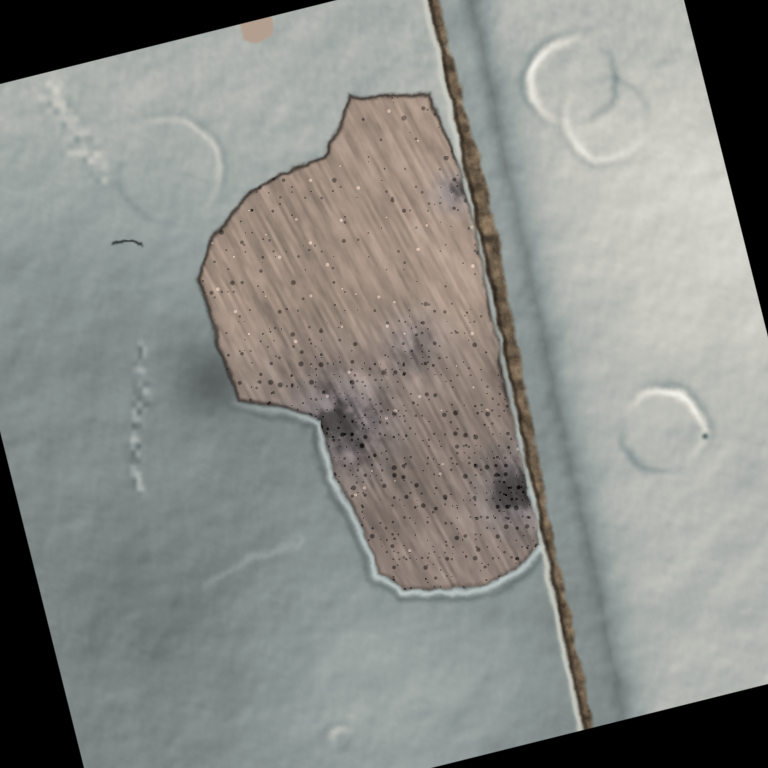
Reproduce this texture procedurally as a WebGL 2 fragment shader.

```glsl
#version 300 es
precision highp float;
// Tilted square of grey-green painted metal: a torn hole in the paint bares brown,
// speckled wood beside a long shaded groove. Built from a polygon distance, soft
// blobs, embossed blisters and value noise, laid over black.
uniform vec2 u_resolution;
out vec4 outColor;

float hash(vec2 p) { return fract(sin(dot(p, vec2(127.1, 311.7))) * 43758.5); }

float noise(vec2 p) {
  vec2 i = floor(p), f = fract(p);
  f = f * f * (3.0 - 2.0 * f);
  return mix(mix(hash(i), hash(i + vec2(1, 0)), f.x),
             mix(hash(i + vec2(0, 1)), hash(i + vec2(1, 1)), f.x), f.y);
}

float fbm(vec2 p) {
  float sum = 0.0, amp = 0.5;
  for (int i = 0; i < 5; i++) {
    sum += amp * noise(p);
    p = mat2(1.6, 1.2, -1.2, 1.6) * p + 7.3;
    amp *= 0.5;
  }
  return sum;
}

vec2 warp(vec2 p, float scale) { return vec2(fbm(p * scale), fbm(p * scale + 5.0)) - 0.5; }

float blob(vec2 p, vec2 c, float r) { vec2 d = (p - c) / r; return exp(-dot(d, d)); }

float line(float d, float w) { return exp(-d * d / (w * w)); }

float segment(vec2 p, vec2 a, vec2 b) {
  vec2 d = b - a;
  return length(p - a - d * clamp(dot(p - a, d) / dot(d, d), 0.0, 1.0));
}

// Raised rim, bright toward the light with a dark outer edge
float blister(vec2 p, vec2 c, float r, vec2 light) {
  vec2 d = p - c;
  float facing = dot(normalize(d + 1e-5), light), rim = length(d) - r;
  return line(rim, 0.006) * (0.25 + facing) - 0.7 * line(rim - 0.009, 0.006) * max(facing, 0.0);
}

// Signed distance to the torn outline
float tear(vec2 p) {
  const int N = 23;
  vec2 v[N] = vec2[N](
    vec2(.453, .874), vec2(.557, .879), vec2(.573, .837), vec2(.596, .792),
    vec2(.612, .727), vec2(.703, .29), vec2(.671, .258), vec2(.632, .238),
    vec2(.586, .234), vec2(.527, .236), vec2(.495, .251), vec2(.475, .31),
    vec2(.436, .375), vec2(.419, .453), vec2(.365, .47), vec2(.31, .479),
    vec2(.284, .551), vec2(.258, .635), vec2(.276, .688), vec2(.313, .736),
    vec2(.365, .776), vec2(.419, .796), vec2(.436, .824));
  float d = 1e3, side = 1.0;
  for (int i = 0, j = N - 1; i < N; j = i, i++) {
    d = min(d, segment(p, v[i], v[j]));
    vec2 e = v[j] - v[i], w = p - v[i];
    bvec3 c = bvec3(p.y >= v[i].y, p.y < v[j].y, e.x * w.y > e.y * w.x);
    if (all(c) || all(not(c))) side = -side;
  }
  return side * d;
}

// One random dot per grid cell
float specks(vec2 p, float density) {
  vec2 id = floor(p), c = 0.3 + 0.4 * vec2(hash(id + 11.0), hash(id + 47.0));
  float r = 0.1 + 0.17 * hash(id + 83.0);
  return step(hash(id), density) * (1.0 - smoothstep(r * 0.5, r * 1.3, length(p - id - c)));
}

vec3 paint(vec2 p, float seam) {
  float left = mix(0.53, 0.68, smoothstep(0.5, 0.9, p.y + 0.1 * p.x));
  left += 0.1 * blob(p, vec2(.5, .08), 0.18) - 0.07 * blob(p, vec2(.2, .2), 0.13);
  float right = 0.71 + 0.1 * blob(p, vec2(.94, .74), 0.2);
  right -= 0.24 * exp(-max(seam - 0.057, 0.0) / 0.022);
  right = mix(0.53 + 0.08 * p.y, right, smoothstep(0.035, 0.062, seam));
  float tone = mix(left, right, smoothstep(0.0, 0.02, seam));
  // Lumps and brush marks
  tone += 0.2 * (fbm(p * 22.0) - fbm(p * 22.0 + vec2(-0.12, 0.16))) + 0.05 * (fbm(p * 9.0) - 0.5);
  tone += 0.025 * (noise(mat2(60, 150, 110, -40) * p) - 0.5) * smoothstep(0.6, 0.9, p.y);
  // Blisters
  vec2 q = p + 0.014 * warp(p, 30.0);
  tone += 0.07 * blister(q, vec2(.22, .778), 0.066, vec2(.8, .6));
  tone += 0.16 * blister(q, vec2(.862, .44), 0.053, vec2(.6, .8));
  tone += 0.16 * blister(q, vec2(.745, .894), 0.055, vec2(-.95, .3));
  tone += 0.09 * blister(q, vec2(.79, .845), 0.052, vec2(-.6, -.8));
  tone += 0.08 * blister(q, vec2(.443, .035), 0.013, vec2(-.6, .8));
  // Ridges and cracks
  vec2 w = p + 0.03 * warp(p, 25.0);
  float rough = noise(p * 110.0) - 0.4;
  tone += 0.3 * rough * line(segment(w, vec2(.187, .54), vec2(.177, .37)), 0.009);
  tone += 0.07 * line(segment(w, vec2(.27, .235), vec2(.39, .3)), 0.006);
  tone += 0.2 * rough * line(segment(w, vec2(.06, .89), vec2(.13, .77)), 0.018);
  tone -= 0.35 * line(segment(w, vec2(.15, .678), vec2(.185, .684)), 0.0025);
  tone -= 0.4 * blob(p, vec2(.918, .432), 0.004);
  vec3 col = tone * mix(vec3(.95, 1.02, 1.01), vec3(1.01, 1.01, .975), smoothstep(0.55, 0.78, tone));
  return mix(col, vec3(.7, .62, .56), smoothstep(0.003, -0.003, length(q - vec2(.335, .965)) - 0.023));
}

vec3 wood(vec2 p) {
  vec2 grain = mat2(.88, .47, .47, -.88) * p;
  float low = smoothstep(0.65, 0.4, p.y);
  float tone = 0.585 - 0.06 * low + 0.15 * (fbm(p * 10.0) - 0.5);
  tone += 0.13 * (noise(grain * vec2(230, 22)) - 0.5) + 0.12 * (fbm(grain * vec2(150, 60)) - 0.5);
  float stain = blob(p, vec2(.44, .45), 0.065) + blob(p, vec2(.59, .75), 0.025);
  stain += blob(p, vec2(.68, .36), 0.05) + 0.6 * blob(p, vec2(.54, .55), 0.04);
  tone -= 0.24 * stain * smoothstep(0.35, 0.65, fbm(p * 40.0));
  float density = 0.06 + 0.22 * low + 0.25 * stain;
  tone -= 0.22 * specks(p * 75.0, density) + 0.17 * specks(p * 130.0 + 40.0, density);
  tone += 0.2 * specks(p * 100.0 + 70.0, 0.025);
  return tone * mix(vec3(1.08, .96, .87), vec3(1, .94, .94), min(stain + 0.3 * low, 1.0));
}

void main() {
  vec2 p = gl_FragCoord.xy / u_resolution;
  float px = 1.0 / min(u_resolution.x, u_resolution.y), wob = fbm(p * 45.0) - 0.5;
  float seam = p.x - 0.557 - 0.213 * (1.0 - p.y) + 0.008 * wob;
  float d = tear(p + 0.012 * warp(p, 40.0));
  vec3 col = paint(p, seam);
  // Shadow, pale rim and dark lip of the tear
  float outside = smoothstep(0.005, -0.005, seam), lower = smoothstep(0.49, 0.44, p.y);
  col *= 1.0 - 0.3 * outside * blob(p, vec2(.275, .505), 0.045);
  col += outside * lower * (0.17 * line(d - 0.005, 0.004) - 0.1 * line(d - 0.014, 0.005));
  col = mix(col, wood(p), smoothstep(px, -px, d));
  col *= 1.0 - 0.5 * outside * (1.0 - 0.6 * lower) * line(d + 0.001, 0.003);
  // Crumbling brown seam with a pale paint edge
  float width = 0.014 + 0.012 * smoothstep(0.3, 0.7, p.y) * smoothstep(1.0, 0.7, p.y) + 0.02 * wob;
  vec3 rust = vec3(.43, .37, .3) * (0.45 + 1.1 * fbm(p * 90.0));
  col = mix(col, rust, smoothstep(-0.001, 0.003, seam) * smoothstep(0.004, -0.004, seam - width));
  col *= 1.0 - 0.45 * line(seam - 0.004, 0.003);
  float bare = smoothstep(0.28, 0.3, p.y) * smoothstep(0.81, 0.78, p.y);
  col = mix(col, vec3(.8, .8, .76), (0.85 - 0.5 * bare) * line(seam + 0.003, 0.004));
  // Tilted square frame
  vec2 r = abs(mat2(.97, -.242, .242, .97) * (p - 0.5));
  outColor = vec4(clamp(col * smoothstep(px, -px, max(r.x, r.y) - 0.5), 0.0, 1.0), 1.0);
}
```
